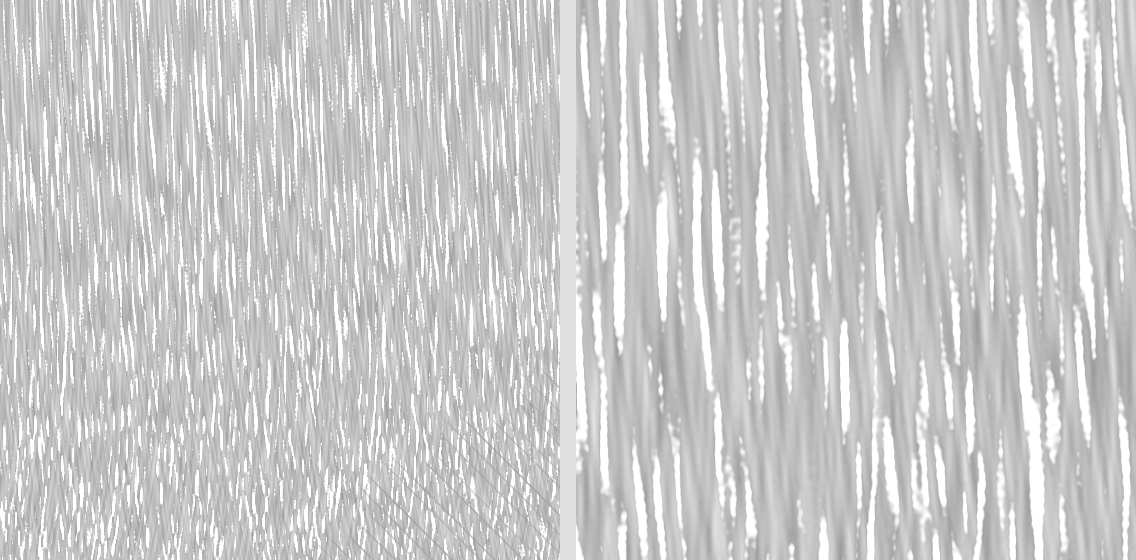
Left, the full canvas; right, a detail of the centre.
Give the GLSL for this texture, as a WebGL 1 fragment shader.

```glsl
precision highp float;
// Draws grey hatched fibres with slim white slits, crossing towards the bottom.

uniform vec2 u_resolution;

const vec3 FIBRE_GREY = vec3(0.757);
const vec3 SLIT_WHITE = vec3(1.0);
const vec3 SCRATCH_GREY = vec3(0.62);
const float TAU = 6.28319;

float hash(vec2 p) {
  vec3 q = fract(p.xyx * vec3(0.1031, 0.1030, 0.0973));
  q += dot(q, q.yzx + 33.33);
  return fract((q.x + q.y) * q.z);
}

vec2 gradientAt(vec2 cell) {
  float angle = TAU * hash(cell);
  return vec2(cos(angle), sin(angle));
}

// Gradient noise, roughly -0.7 to 0.7
float noise(vec2 p) {
  vec2 cell = floor(p);
  vec2 f = p - cell;
  vec2 w = f * f * f * (f * (f * 6.0 - 15.0) + 10.0);
  vec2 e = vec2(0.0, 1.0);
  float a = dot(gradientAt(cell), f);
  float b = dot(gradientAt(cell + e.yx), f - e.yx);
  float c = dot(gradientAt(cell + e.xy), f - e.xy);
  float d = dot(gradientAt(cell + e.yy), f - e.yy);
  return mix(mix(a, b, w.x), mix(c, d, w.x), w.y);
}

// Noise drawn out along a strand: frequencies are across and along it
float strands(float across, float along, vec2 frequency, float seed) {
  return noise(vec2(across, along) * frequency + seed);
}

// A bundle of nearly even gaps, broken up by strand noise
float bundle(float across, float along, float count, float seed) {
  float wander = 0.9 * strands(across, along, vec2(22.0, 2.5), seed + 40.0);
  float rhythm = cos(TAU * (across * count + wander));
  float broken = strands(across, along, vec2(count * 1.9, 7.0), seed);
  return 0.17 * rhythm + 0.78 * broken;
}

// Thin diagonal lines with uneven spacing and strength
float scratches(vec2 p, float spacing, float halfWidth) {
  float lane = (p.x + p.y) / spacing;
  float id = floor(lane);
  float centre = 0.5 + 0.5 * (hash(vec2(id, 7.0)) - 0.5);
  float dist = abs(lane - id - centre) * spacing * 0.707;
  float line = 1.0 - smoothstep(halfWidth * 0.3, halfWidth * 1.7, dist);
  return line * mix(0.5, 1.0, hash(vec2(id, 19.0)));
}

void main() {
  vec2 p = gl_FragCoord.xy / u_resolution.y;
  float depth = 1.0 - p.y;

  // Two bundles run together at the top and fan apart below
  float lean = 0.85 + 0.3 * p.x;
  float rightward = p.x - (0.04 * depth + 0.07 * depth * depth) * lean;
  float leftward = p.x - 0.04 * depth + 0.07 * depth * depth * depth;
  float along = depth + 0.35 * depth * depth;

  // Slits open where gaps in both bundles coincide, with crumbled edges
  float gap = bundle(rightward, along, 78.0, 3.7)
            + bundle(leftward, along, 83.0, 61.3);
  gap += 0.2 * noise(p * 210.0 + 31.0);
  float slit = smoothstep(0.18, 0.4, gap);
  float rim = smoothstep(-0.1, 0.14, gap) * (1.0 - slit);

  // Fine tonal streaks inside the fibres, darker beside the slits
  float streak = strands(rightward, along, vec2(233.0, 7.0), 17.9)
               + strands(leftward, along, vec2(207.0, 8.0), 83.2);
  vec3 color = FIBRE_GREY + 0.13 * streak - 0.03 * rim;
  color = mix(color, SLIT_WHITE, slit);

  // Diagonal scratches in the lower right corner
  float ragged = 0.12 * noise(p * 9.0 + 5.0);
  float corner = smoothstep(0.0, 0.06, 0.78 * p.x - p.y - 0.37 + ragged);
  float scratch = scratches(p, 0.038, 0.0014) * corner;
  color = mix(color, SCRATCH_GREY, 0.75 * scratch);

  gl_FragColor = vec4(clamp(color, 0.0, 1.0), 1.0);
}
```
